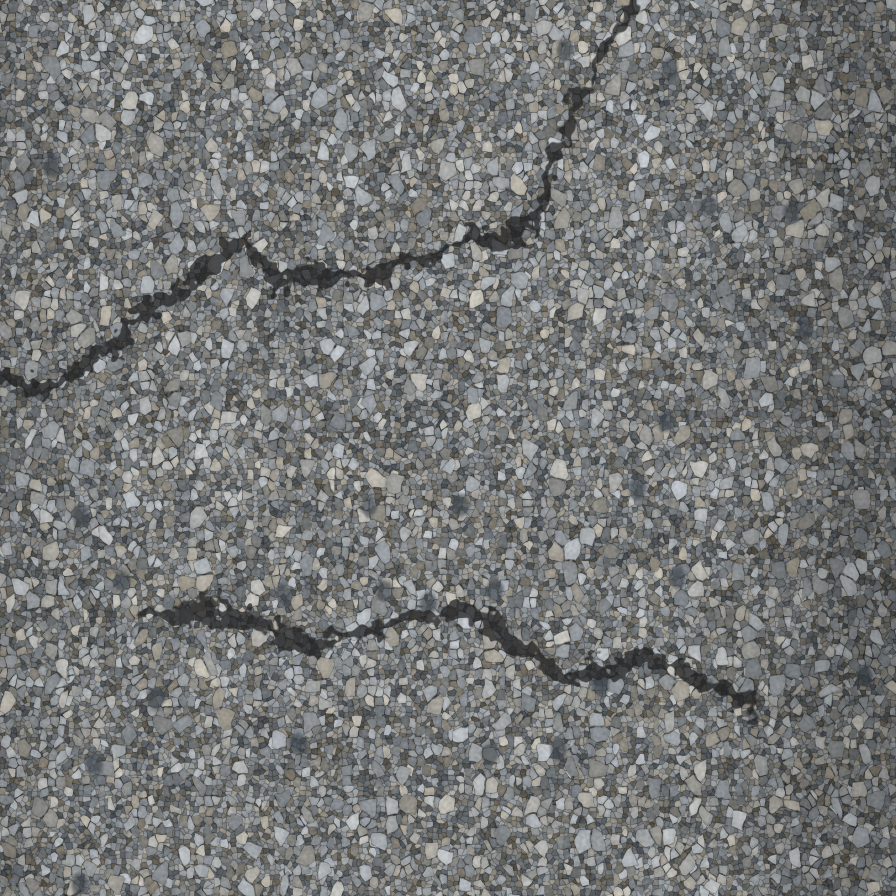
This texture is drawn by a WebGL 1 fragment shader. Its source:

```glsl
precision highp float;
// Weathered asphalt: pale angular stones in three sizes, split by two dark cracks.
// Stones are Voronoi cells; cracks follow piecewise ramps bent and frayed by
// gradient noise. Each pixel averages four samples to smooth the edges.
uniform vec2 u_resolution;

const vec3 CRACK_COLOR = vec3(0.15, 0.15, 0.155);
const vec3 SPOT_COLOR = vec3(0.20, 0.225, 0.25);
const vec3 WARM_TINT = vec3(0.045, 0.015, -0.045);
const vec3 COOL_TINT = vec3(-0.025, 0.003, 0.028);

vec2 hash2(vec2 p) {
  vec3 q = fract(p.xyx * vec3(0.1031, 0.1030, 0.0973));
  q += dot(q, q.yzx + 33.33);
  return fract((q.xx + q.yz) * q.zy);
}

float cornerSlope(vec2 corner, vec2 offset) {
  return dot(hash2(corner + 71.0) * 2.0 - 1.0, offset);
}

float gradientNoise(vec2 p) {
  vec2 i = floor(p), f = fract(p);
  vec2 u = f * f * f * (f * (f * 6.0 - 15.0) + 10.0);
  vec2 e = vec2(1.0, 0.0);
  float low = mix(cornerSlope(i, f), cornerSlope(i + e, f - e), u.x);
  float high = mix(cornerSlope(i + e.yx, f - e.yx), cornerSlope(i + 1.0, f - 1.0), u.x);
  return mix(low, high, u.y);
}

vec2 warp(vec2 p, float scale) {
  return vec2(gradientNoise(p * scale), gradientNoise(p * scale + 37.0));
}

// xy: cell id, z: distance to its centre, w: gap to the second nearest centre
vec4 voronoi(vec2 p) {
  vec2 base = floor(p), id = base;
  float nearest = 8.0, second = 8.0;
  for (int y = -1; y <= 1; y++) {
    for (int x = -1; x <= 1; x++) {
      vec2 cell = base + vec2(float(x), float(y));
      float d = length(cell + 0.1 + 0.8 * hash2(cell) - p);
      second = min(second, max(nearest, d));
      if (d < nearest) { nearest = d; id = cell; }
    }
  }
  return vec4(id, nearest, second - nearest);
}

vec3 stoneColor(vec2 id, float darkest, float lightest) {
  vec2 pick = hash2(id + 19.0);
  vec3 tint = mix(COOL_TINT, WARM_TINT, pick.y * pick.y);
  return mix(darkest, lightest, pick.x) + tint * 0.8;
}

// Lays a sparse set of stones over the ground, each with a dim rim
vec3 addStones(vec3 ground, vec2 p, float scale, float share, vec2 tones) {
  vec4 cell = voronoi(p * scale * vec2(1.12, 0.92) + scale);
  float present = step(hash2(cell.xy + 53.0).x, share);
  float body = present * smoothstep(0.03, 0.17, cell.w);
  vec3 stone = stoneColor(cell.xy, tones.x, tones.y) * (1.04 - 0.15 * cell.z);
  return mix(ground * (1.0 - 0.25 * present), stone, body);
}

float ramp(float x, float start, float end) {
  return clamp((x - start) / (end - start), 0.0, 1.0);
}

float upperCrack(float x) {
  return 0.578 - 0.011 * ramp(x, 0.0, 0.06) + 0.165 * ramp(x, 0.06, 0.273)
    - 0.043 * ramp(x, 0.273, 0.31) + 0.062 * ramp(x, 0.40, 0.60)
    + 0.15 * ramp(x, 0.60, 0.65) + 0.17 * ramp(x, 0.65, 0.75);
}

float lowerCrack(float x) {
  return 0.314 + 0.012 * ramp(x, 0.20, 0.25) - 0.045 * ramp(x, 0.25, 0.32)
    + 0.04 * ramp(x, 0.36, 0.52) - 0.07 * ramp(x, 0.53, 0.62)
    + 0.013 * ramp(x, 0.65, 0.72) - 0.045 * ramp(x, 0.72, 0.84)
    - 0.05 * ramp(x, 0.84, 0.865);
}

float crackMask(float rise, float slope, float width, float fray) {
  float d = abs(rise) / sqrt(1.0 + slope * slope);
  float edge = width * (1.0 + 1.6 * fray);
  return (1.0 - smoothstep(edge - 0.001, edge + 0.002, d)) * smoothstep(0.0, 0.002, width);
}

float cracks(vec2 p) {
  vec2 q = p + 0.025 * warp(p, 22.0) + 0.014 * warp(p, 75.0);
  float fray = gradientNoise(p * 38.0) + gradientNoise(p * 120.0);
  float stepX = 0.004;
  float top = upperCrack(q.x), bottom = lowerCrack(q.x);
  float topWidth = mix(0.0085, 0.0038, smoothstep(0.58, 0.63, q.x));
  float bottomWidth = 0.008 * smoothstep(0.14, 0.21, q.x) * (1.0 - smoothstep(0.79, 0.87, q.x));
  float upper = crackMask(q.y - top, (upperCrack(q.x + stepX) - top) / stepX, topWidth, fray);
  float lower = crackMask(q.y - bottom, (lowerCrack(q.x + stepX) - bottom) / stepX, bottomWidth, fray);
  return max(upper, lower);
}

vec3 asphalt(vec2 p) {
  vec2 bent = p + 0.003 * warp(p, 90.0);
  vec4 grit = voronoi(bent * 170.0);
  vec3 color = stoneColor(grit.xy, 0.30, 0.64) * mix(0.68, 1.0, smoothstep(0.0, 0.25, grit.w));
  color = addStones(color, bent, 98.0, 0.44, vec2(0.42, 0.73));
  color = addStones(color, bent, 58.0, 0.13, vec2(0.50, 0.75));
  color += 0.09 * gradientNoise(p * 240.0) + 0.05 * gradientNoise(p * 14.0);

  // Scattered dark pebbles, then the cracks with a little grit inside
  vec4 spot = voronoi(bent * vec2(13.0, 10.0) + 5.0);
  float pebble = step(hash2(spot.xy + 7.0).y, 0.2) * (1.0 - smoothstep(0.08, 0.16, spot.z));
  color = mix(color, SPOT_COLOR + 0.15 * color, 0.75 * pebble);
  color = mix(color, CRACK_COLOR * 0.65 + 0.22 * color, 0.94 * cracks(p));

  // Light falls off towards the sides, most at the right
  float shade = 0.20 * smoothstep(0.72, 1.0, p.x) + 0.08 * (1.0 - smoothstep(0.0, 0.12, p.x));
  return color * (1.02 - shade);
}

void main() {
  vec3 sum = vec3(0.0);
  for (int i = 0; i < 4; i++) {
    vec2 offset = vec2(mod(float(i), 2.0), floor(float(i) * 0.5)) * 0.5 - 0.25;
    sum += asphalt((gl_FragCoord.xy + offset) / u_resolution);
  }
  gl_FragColor = vec4(sum * 0.25, 1.0);
}
```
